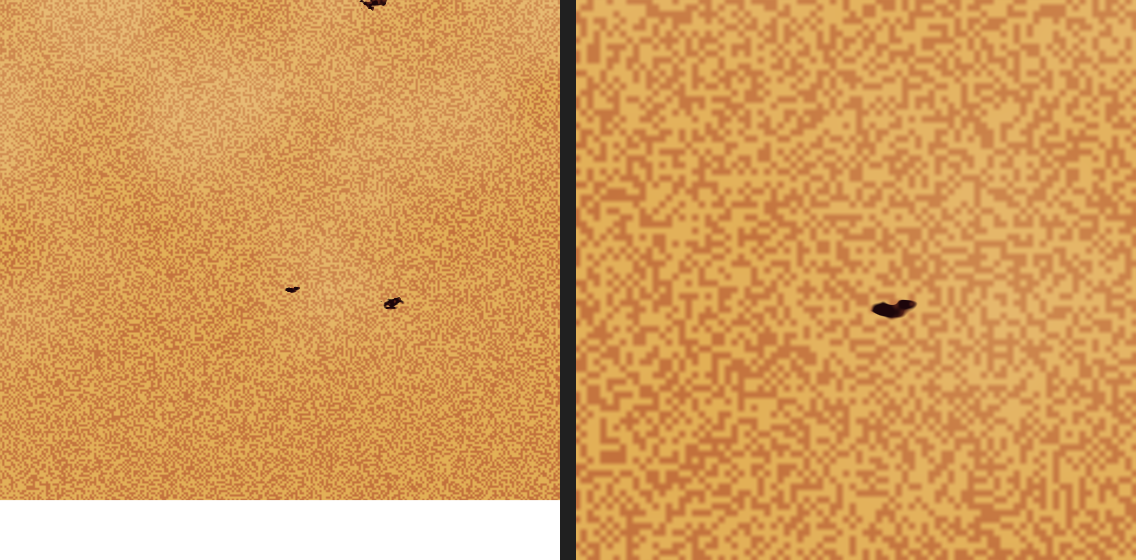
Left, the full canvas; right, a detail of the centre.
Reproduce this texture procedurally as a WebGL 2 fragment shader.

```glsl
#version 300 es
precision highp float;

uniform vec2 u_resolution;
out vec4 fragColor;

const float GRAIN_CELLS = 256.0;
const float SAND_BASE = 0.1068;
const int SPECK_COUNT = 3;

float hash(vec2 cell) {
    uvec2 q = uvec2(ivec2(cell)) * uvec2(1597u, 3571u);
    uint n = (q.x ^ (q.y << 7)) * 747796405u + q.y * 28919u + 277803u;
    n = ((n >> ((n >> 28) + 4u)) ^ n) * 277803737u;
    n = (n >> 22) ^ n;
    return float(n >> 8) / 16777216.0;
}

float valueNoise(vec2 p) {
    vec2 cell = floor(p);
    vec2 f = smoothstep(0.0, 1.0, p - cell);
    float low = mix(hash(cell), hash(cell + vec2(1, 0)), f.x);
    float high = mix(hash(cell + vec2(0, 1)), hash(cell + vec2(1, 1)), f.x);
    return mix(low, high, f.y);
}

float fbm(vec2 p) {
    float sum = 0.0;
    float weight = 0.5;
    for (int i = 0; i < 4; i++) {
        sum += weight * valueNoise(p);
        p = mat2(1.6, 1.2, -1.2, 1.6) * p + 17.0;
        weight *= 0.5;
    }
    return sum / 0.9375;
}

// One binary grain; subtracting its neighbours breaks up large clumps
float grainCell(vec2 cell) {
    float around = hash(cell + vec2(1, 0)) + hash(cell - vec2(1, 0))
                 + hash(cell + vec2(0, 1)) + hash(cell - vec2(0, 1));
    float contrast = hash(cell) - 0.5 - 0.18 * (around - 2.0);
    return step(-0.05, contrast);
}

// Softly joined grains forming short winding strands
float grain(vec2 p) {
    p -= 0.5;
    vec2 cell = floor(p);
    vec2 f = smoothstep(0.0, 1.0, p - cell);
    float low = mix(grainCell(cell), grainCell(cell + vec2(1, 0)), f.x);
    float high = mix(grainCell(cell + vec2(0, 1)), grainCell(cell + vec2(1, 1)), f.x);
    return mix(low, high, f.y);
}

// Pale, washed-out patches that fade toward the base
float paleness(vec2 uv) {
    float rise = smoothstep(0.15, 1.0, uv.y);
    float patches = (fbm(uv * 5.0 + 3.0) - 0.5) * 1.6;
    float presence = smoothstep(0.2, 0.55, uv.y);
    return clamp(0.1 + 0.6 * rise - 0.15 * uv.x + patches * presence, 0.0, 1.0);
}

vec3 sandColor(float light, float pale) {
    vec3 darkGrain = mix(vec3(0.765, 0.445, 0.235), vec3(0.825, 0.57, 0.335), pale);
    vec3 lightGrain = mix(vec3(0.885, 0.685, 0.335), vec3(0.905, 0.73, 0.455), pale);
    return mix(darkGrain, lightGrain, light);
}

// Slanted blob with a ragged outline
float speckMask(vec2 offset, float size, float seed) {
    float ragged = valueNoise(offset * vec2(150.0, 230.0) + seed) - 0.5;
    offset.x -= 0.5 * offset.y;
    float radius = length(offset / vec2(size, 0.55 * size));
    return 1.0 - smoothstep(0.7, 1.0, radius + 1.1 * ragged);
}

// Few dark specks, growing along a curved path
float specks(vec2 uv) {
    float mask = 0.0;
    for (int i = 0; i < SPECK_COUNT; i++) {
        float t = float(i);
        vec2 center = vec2(0.522, 0.482) + t * vec2(0.281, -0.306) + t * t * vec2(-0.103, 0.282);
        mask = max(mask, speckMask(uv - center, 0.011 + 0.006 * t, 40.0 + 23.0 * t));
    }
    return mask;
}

void main() {
    vec2 uv = gl_FragCoord.xy / u_resolution;
    float pixel = 1.0 / u_resolution.y;

    vec3 color = sandColor(grain(uv * GRAIN_CELLS), paleness(uv));

    float reddish = smoothstep(0.45, 0.95, valueNoise(uv * 210.0));
    vec3 speckColor = mix(vec3(0.11, 0.02, 0.04), vec3(0.38, 0.15, 0.1), reddish);
    color = mix(color, speckColor, specks(uv));

    // Blank strip below the sand
    float sand = smoothstep(SAND_BASE - 0.5 * pixel, SAND_BASE + 0.5 * pixel, uv.y);
    fragColor = vec4(mix(vec3(1.0), color, sand), 1.0);
}
```
